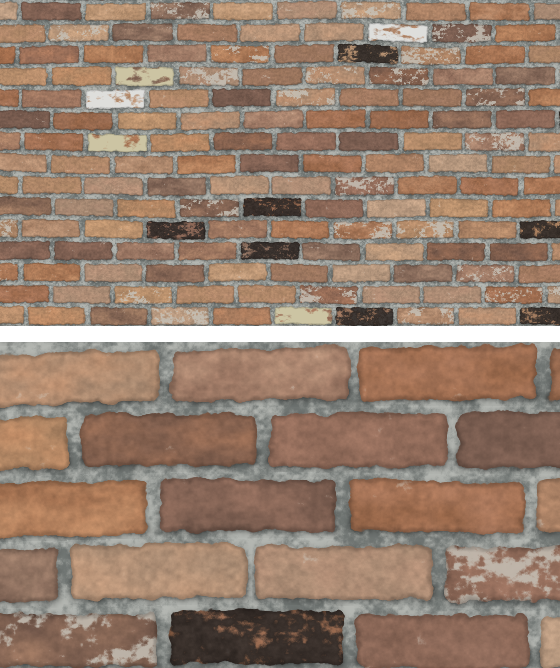
Top, the full canvas; bottom, a detail of the centre.
Write a Shadertoy shader that draws this texture.

```glsl
// Wall layout, in fractions of the canvas
const float ROWS = 14.94;
const float ROW_SHIFT = 0.065;
const float PITCH_LOW = 0.110;
const float PITCH_HIGH = 0.1146;
const float START_LOW = 0.043;
const float START_HIGH = 0.031;
const float BOND_OFFSET = 0.47;

// Brick shape, in row heights
const float JOINT = 0.19;
const float CORNER = 0.09;
const float ROUGHNESS = 0.15;
const float ROW_SAG = 0.14;

// Share of bricks with each kind of wear
const float CHARRED_LEFT = 0.03;
const float CHARRED_RIGHT = 0.13;
const float LIMED = 0.15;
const float PAINTED = 0.035;

const vec3 MORTAR_DARK = vec3(0.44, 0.46, 0.45);
const vec3 MORTAR_LIGHT = vec3(0.71, 0.72, 0.70);
const vec3 LIME = vec3(0.77, 0.75, 0.71);
const vec3 PAINT_WHITE = vec3(0.87, 0.87, 0.86);
const vec3 PAINT_CREAM = vec3(0.80, 0.77, 0.64);
const vec3 SOOT = vec3(0.17, 0.15, 0.14);
const vec3 CLAY[6] = vec3[6](
    vec3(0.72, 0.60, 0.50), vec3(0.73, 0.57, 0.43), vec3(0.66, 0.50, 0.39),
    vec3(0.65, 0.44, 0.31), vec3(0.58, 0.43, 0.36), vec3(0.47, 0.36, 0.31));

float hash(vec2 p) {
    return fract(sin(dot(p, vec2(127.1, 311.7))) * 43758.5453);
}

float noise(vec2 p) {
    vec2 i = floor(p), f = fract(p);
    f = f * f * (3.0 - 2.0 * f);
    return mix(mix(hash(i), hash(i + vec2(1, 0)), f.x),
               mix(hash(i + vec2(0, 1)), hash(i + vec2(1, 1)), f.x), f.y);
}

float fbm(vec2 p) {
    float sum = 0.0, amplitude = 0.5;
    for (int i = 0; i < 4; i++) {
        sum += amplitude * noise(p);
        p = p * 2.03 + 17.3;
        amplitude *= 0.5;
    }
    return sum / 0.9375;
}

float roundedBox(vec2 p, vec2 halfSize, float radius) {
    vec2 q = abs(p) - halfSize + radius;
    return length(max(q, 0.0)) + min(max(q.x, q.y), 0.0) - radius;
}

vec3 brickColor(vec2 id, vec2 p, float d) {
    vec2 q = p + 41.0 * vec2(hash(id + 3.1), hash(id + 7.7));
    float blotch = fbm(q * vec2(1.6, 2.6));
    float patches = fbm(q * vec2(2.2, 3.4) + 9.0);
    float speckle = fbm(q * 11.0);

    // Fired clay with uneven tone
    int tone = int(6.0 * hash(id + 11.3));
    int blend = int(6.0 * hash(id + 23.9));
    vec3 color = mix(CLAY[tone], CLAY[blend], 0.6 * blotch);
    color *= 0.74 + 0.28 * blotch + 0.26 * speckle;

    // Lime bloom, heavy on a few bricks
    float heavy = step(hash(id + 31.7), LIMED);
    float cover = mix(0.69, 0.49, heavy);
    float bloom = smoothstep(cover, cover + 0.13, mix(patches, speckle, 0.35));
    color = mix(color, LIME, bloom * mix(0.5, 0.85, heavy));

    // Old paint
    float painted = step(hash(id + 47.1), PAINTED);
    vec3 paint = mix(PAINT_CREAM, PAINT_WHITE, step(0.5, hash(id + 53.3)));
    color = mix(color, paint, painted * smoothstep(0.22, 0.42, patches));

    // Soot, more common to the right
    float chance = mix(CHARRED_LEFT, CHARRED_RIGHT, clamp(id.x / 8.0, 0.0, 1.0));
    float charred = step(hash(id + 61.9), chance);
    float soot = smoothstep(0.28, 0.48, mix(patches, speckle, 0.4));
    color = mix(color, SOOT * (0.7 + 0.7 * speckle), 0.92 * charred * soot);

    // Worn, darkened rim
    return color * mix(0.80, 1.0, smoothstep(0.0, 0.09, -d));
}

void mainImage(out vec4 fragColor, in vec2 fragCoord) {
    vec2 uv = fragCoord / iResolution.xy;
    float aspect = iResolution.x / iResolution.y;
    float pixel = ROWS / iResolution.y;
    vec2 p = vec2(uv.x * aspect, uv.y) * ROWS + vec2(0.0, ROW_SHIFT);
    p.y += ROW_SAG * (noise(p * vec2(0.25, 0.4)) - 0.5);

    // Running bond, with courses widening slightly upwards
    float row = floor(p.y);
    float pitch = mix(PITCH_LOW, PITCH_HIGH, row / ROWS);
    float start = mix(START_LOW, START_HIGH, row / ROWS);
    start += pitch * (BOND_OFFSET * mod(row, 2.0) + 0.08 * (hash(vec2(row, 5.0)) - 0.5));
    float column = (uv.x - start) / pitch;
    vec2 id = vec2(floor(column), row);
    float cellWidth = pitch * aspect * ROWS;
    vec2 local = vec2((fract(column) - 0.5) * cellWidth, fract(p.y) - 0.5);

    // Irregular brick outline
    vec2 jitter = vec2(hash(id + 71.3), hash(id + 83.7)) - 0.5;
    vec2 halfSize = 0.5 * (vec2(cellWidth, 1.0) - JOINT) - 0.03 * abs(jitter.yx);
    vec2 q = local - jitter * vec2(0.06, 0.04);
    q.y -= 0.03 * q.x * (hash(id + 97.1) - 0.5);
    float d = roundedBox(q, halfSize, CORNER);
    d += ROUGHNESS * (fbm(p * 4.5) - 0.5);

    // Gritty mortar, shaded beneath each brick
    float grit = 0.55 * fbm(p * 2.3 + 31.0) + 0.45 * fbm(p * 13.0);
    vec3 mortar = mix(MORTAR_DARK, MORTAR_LIGHT, smoothstep(0.28, 0.70, grit));
    float below = smoothstep(0.1, -0.3, q.y);
    mortar *= 1.0 - (0.10 + 0.28 * below) * exp(-22.0 * max(d, 0.0));

    float mask = smoothstep(0.6 * pixel, -0.6 * pixel, d);
    fragColor = vec4(mix(mortar, brickColor(id, p, d), mask), 1.0);
}
```
